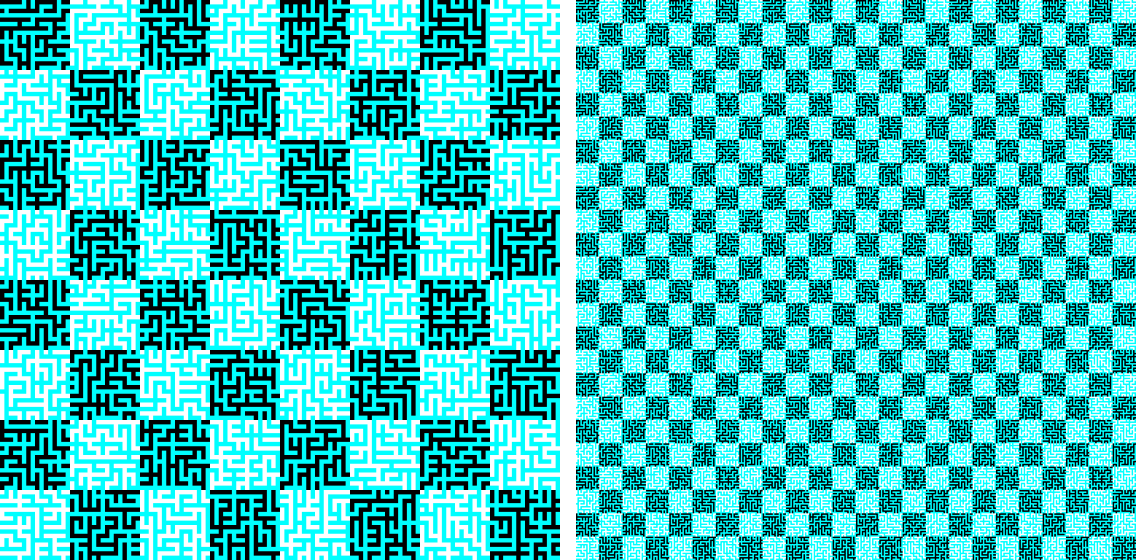
Left: one tile. Right: repeated 3 by 3.
Write a WebGL 1 fragment shader that draws this pattern.

```glsl
precision highp float;

uniform vec2 u_resolution;

const float TILES = 8.0;       // checker squares across and down
const float NODES = 8.0;       // maze nodes across one square
const int WALK_STEPS = 240;    // length of the walk that shapes each maze

const vec3 CYAN = vec3(0.0, 1.0, 1.0);
const vec3 BLACK = vec3(0.0);
const vec3 WHITE = vec3(1.0);

float hash(vec3 p) {
  return fract(sin(dot(p, vec3(12.9898, 78.233, 37.719))) * 43758.5453);
}

bool same(vec2 a, vec2 b) {
  return all(lessThan(abs(a - b), vec2(0.5)));
}

// Starting tree: every node points left or back, towards node (0, 0)
vec2 firstExit(vec2 node, vec2 tile) {
  bool left = hash(vec3(tile * NODES + node, 0.5)) < 0.5;
  if (node.x > 0.5 && (left || node.y < 0.5)) return vec2(-1.0, 0.0);
  return node.y > 0.5 ? vec2(0.0, -1.0) : vec2(0.0);
}

// Turn left, turn right or go straight on with equal chance
vec2 turned(vec2 heading, float chance) {
  if (chance < 0.333) return vec2(-heading.y, heading.x);
  if (chance < 0.667) return vec2(heading.y, -heading.x);
  return heading;
}

// The tree's root wanders over a wrapped grid; each node it leaves
// points after it, so the links always form a spanning tree.
bool linked(vec2 node, vec2 link, vec2 tile) {
  vec2 other = mod(node + link, NODES);
  bool forward = same(firstExit(node, tile), link);
  bool backward = same(firstExit(other, tile), -link);
  vec2 root = vec2(0.0);
  vec2 heading = vec2(1.0, 0.0);
  for (int i = 1; i <= WALK_STEPS; i++) {
    heading = turned(heading, hash(vec3(tile, float(i))));
    if (same(root, node)) forward = same(heading, link);
    if (same(root, other)) backward = same(heading, -link);
    root = mod(root + heading, NODES);
  }
  return (forward && !same(root, node)) || (backward && !same(root, other));
}

// Even cells are nodes, odd cells are gaps, mixed cells may link two nodes
bool inked(vec2 cell, vec2 tile) {
  vec2 parity = mod(cell, 2.0);
  float kind = parity.x + parity.y;
  if (kind < 0.5) return true;
  if (kind > 1.5) return false;
  return linked(mod(floor(cell / 2.0), NODES), parity, tile);
}

vec3 cellColour(vec2 cell) {
  vec2 tile = floor(cell / (2.0 * NODES));
  vec3 ink = mod(tile.x + tile.y, 2.0) < 0.5 ? BLACK : WHITE;
  return inked(cell, tile) ? ink : CYAN;
}

// Average the cells that one pixel covers
vec3 smoothMaze(vec2 point, vec2 pixel, float cells) {
  vec2 base = floor(point - 0.5 * pixel);
  vec2 share = clamp((point + 0.5 * pixel - base - 1.0) / pixel, 0.0, 1.0);
  vec3 colour = vec3(0.0);
  float total = 0.0;
  for (int y = 0; y < 2; y++) {
    for (int x = 0; x < 2; x++) {
      vec2 corner = vec2(float(x), float(y));
      vec2 part = mix(1.0 - share, share, corner);
      float weight = part.x * part.y;
      if (weight > 0.001) {
        colour += weight * cellColour(mod(base + corner, cells));
        total += weight;
      }
    }
  }
  return colour / total;
}

void main() {
  float cells = TILES * NODES * 2.0;
  vec2 uv = gl_FragCoord.xy / u_resolution;
  uv.y = 1.0 - uv.y;   // rows are counted from the top
  gl_FragColor = vec4(smoothMaze(uv * cells, cells / u_resolution, cells), 1.0);
}
```
